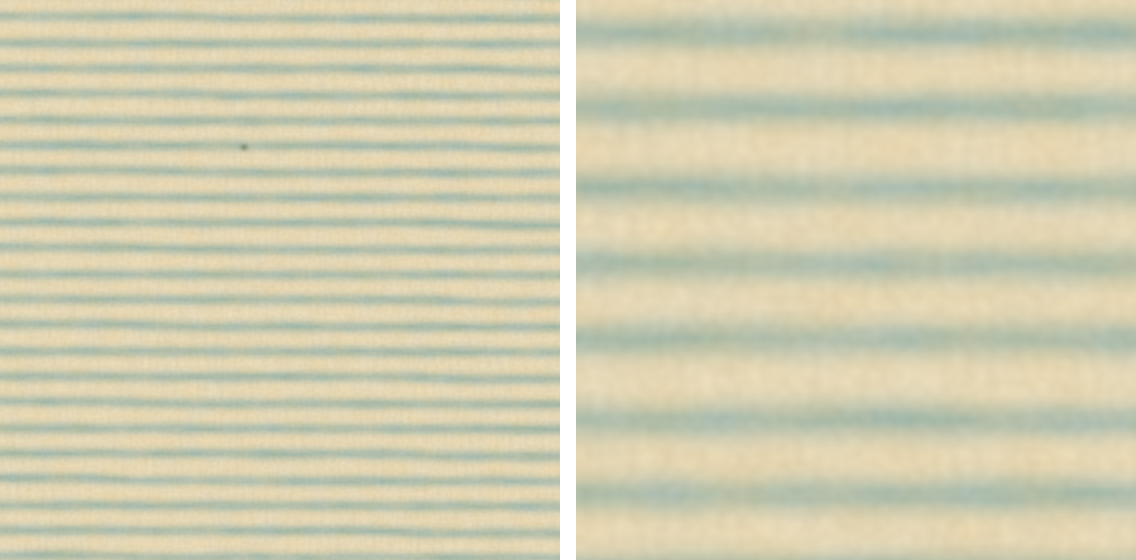
Left: the whole. Right: its middle third, enlarged.
Give the GLSL for this texture, as a WebGL 2 fragment shader.

```glsl
#version 300 es
precision highp float;

uniform vec2 u_resolution;
out vec4 fragColor;

vec2 gradientAt(vec2 cell) {
  vec3 q = fract(cell.xyx * vec3(0.1031, 0.1030, 0.0973));
  q += dot(q, q.yzx + 33.33);
  float angle = 6.2832 * fract((q.x + q.y) * q.z);
  return vec2(cos(angle), sin(angle));
}

// Gradient noise, roughly -0.7 to 0.7
float gradientNoise(vec2 p) {
  vec2 i = floor(p), f = fract(p);
  vec2 u = f * f * f * (f * (f * 6.0 - 15.0) + 10.0);
  vec2 e = vec2(0.0, 1.0);
  float low = mix(dot(gradientAt(i), f),
                  dot(gradientAt(i + e.yx), f - e.yx), u.x);
  float high = mix(dot(gradientAt(i + e), f - e),
                   dot(gradientAt(i + 1.0), f - 1.0), u.x);
  return mix(low, high, u.y);
}

// Height of a stripe, sloping gently and stepping from thread to thread
float stripeHeight(float index, float x) {
  float ideal = 0.005 + index / 21.8 + 0.004 * (0.5 - x);
  float thread = ideal * 160.0 + 0.5;
  float stepped = floor(thread) + smoothstep(0.46, 0.54, fract(thread)) - 0.5;
  return mix(ideal, stepped / 160.0, 0.6);
}

// Soft ink coverage of one stripe, broken up along its length
float stripeInk(float index, vec2 p) {
  float wobble = 0.0016 * gradientNoise(vec2(p.x * 9.0, index * 7.3 + 2.5));
  float d = (p.y - stripeHeight(index, p.x) - wobble) * 21.8;
  float width = 0.165 + 0.035 * gradientNoise(vec2(p.x * 14.0, index * 5.7 + 40.5));
  float strength = 0.89 + 0.25 * gradientNoise(vec2(p.x * 7.0, index * 3.37 + 80.5))
                 + 0.16 * gradientNoise(vec2(p.x * 30.0, index * 4.61 + 120.5));
  return strength * exp(-d * d / (2.0 * width * width));
}

void main() {
  vec2 p = gl_FragCoord.xy / u_resolution;

  // Nearest stripe and its two neighbours
  float nearest = floor((p.y - 0.005) * 21.8 + 0.5);
  float ink = 0.0;
  for (int k = -1; k <= 1; k++) {
    ink = max(ink, stripeInk(nearest + float(k), p));
  }

  // Weave: long streaks across, faint threads down
  float streaks = gradientNoise(p * vec2(18.0, 150.0) + 7.0);
  float threads = gradientNoise(p * vec2(110.0, 24.0) + 31.0);
  float grain = gradientNoise(p * 140.0 + 53.0);
  float mottle = gradientNoise(p * vec2(22.0, 40.0) + 71.0);
  ink = clamp(ink * (1.0 + 0.28 * streaks + 0.12 * threads), 0.0, 1.1);

  // Cream cloth with warm drifts, pale green-blue ink
  vec3 cream = vec3(0.905, 0.845, 0.705) + mottle * vec3(0.012, -0.008, -0.035);
  vec3 sage = vec3(0.655, 0.725, 0.66) + mottle * vec3(0.01, -0.005, -0.045);
  vec3 color = mix(cream, sage, ink);
  color += 0.02 * threads + 0.022 * grain + 0.012 * streaks;

  // Small dark fleck
  vec2 fleck = (p - vec2(0.436, 0.737)) / vec2(0.007, 0.006);
  color = mix(color, vec3(0.44, 0.47, 0.37), 0.65 * exp(-dot(fleck, fleck)));

  fragColor = vec4(color, 1.0);
}
```
